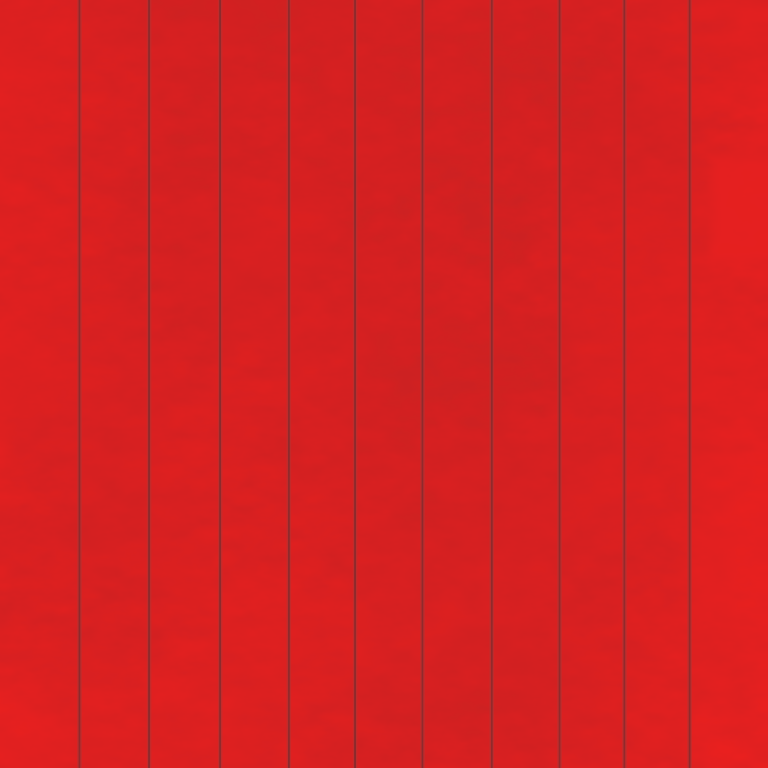
This texture is drawn by a Shadertoy shader. Its source:

```glsl
// Red painted boards: eleven upright planks parted by ten thin dark grooves.
// Grooves sit on a slightly uneven spacing formula; the paint is a broad tonal
// drift plus fine, horizontally smeared mottling from fractal value noise.

const int   GROOVES       = 10;
const float FIRST_GROOVE  = 0.1052;  // x of the leftmost groove
const float SPACING       = 0.0883;  // mean plank width
const float BOW           = 0.0052;  // shift of the middle grooves to the right
const float RIPPLE        = 0.0020;  // uneven plank widths
const float RIPPLE_PERIOD = 4.3;     // in planks
const float CORE_HALF     = 0.0012;  // half width of the dark groove bottom
const float FLANK_HALF    = 0.0030;  // half width including the soft flanks
const float CLOUD_AMOUNT  = 0.75;
const float GRAIN_AMOUNT  = 0.65;
const vec2  CLOUD_SCALE   = vec2(4.0, 5.0);
const vec2  GRAIN_SCALE   = vec2(34.0, 62.0);
const vec2  PATCH_CENTER  = vec2(0.975, 0.728);  // smooth, freshly painted spot
const vec2  PATCH_HALF    = vec2(0.047, 0.066);

const vec3 PAINT_DARK   = vec3(0.805, 0.128, 0.132);
const vec3 PAINT_BRIGHT = vec3(0.915, 0.124, 0.122);
const vec3 GROOVE_CORE  = vec3(0.540, 0.165, 0.175);
const vec3 GROOVE_FLANK = vec3(0.740, 0.180, 0.180);

const float PI = 3.14159;

float hash(vec2 p) {
    vec3 q = fract(p.xyx * 0.1031);
    q += dot(q, q.yzx + 33.33);
    return fract((q.x + q.y) * q.z);
}

float valueNoise(vec2 p) {
    vec2 cell = floor(p);
    vec2 f = fract(p);
    f = f * f * (3.0 - 2.0 * f);
    float low  = mix(hash(cell), hash(cell + vec2(1.0, 0.0)), f.x);
    float high = mix(hash(cell + vec2(0.0, 1.0)), hash(cell + vec2(1.0)), f.x);
    return mix(low, high, f.y);
}

// Four octaves, turned a little each time; centred on zero.
float fractalNoise(vec2 p) {
    float sum = 0.0;
    float weight = 0.5;
    for (int i = 0; i < 4; i++) {
        sum += weight * (valueNoise(p) - 0.5);
        p = mat2(1.92, 0.56, -0.56, 1.92) * p + 17.3;
        weight *= 0.5;
    }
    return sum;
}

float grooveX(float i) {
    float bow = BOW * sin(PI * i / float(GROOVES - 1));
    float ripple = RIPPLE * cos(2.0 * PI * (i - 2.5) / RIPPLE_PERIOD);
    return FIRST_GROOVE + SPACING * i + bow + ripple;
}

// Paint brightness from 0 (dark) to 1 (bright).
float paintTone(vec2 uv) {
    float sides = smoothstep(0.22, 0.56, abs(uv.x - 0.46));
    float lower = 1.0 - smoothstep(0.0, 0.7, uv.y);
    float cloud = fractalNoise(uv * CLOUD_SCALE + 3.7);
    float roughness = 0.8 + 0.9 * fractalNoise(uv * 6.0 + 41.0);
    float grain = fractalNoise(uv * GRAIN_SCALE + 9.1) * roughness;
    float tone = 0.27 + 0.30 * sides + 0.14 * lower
               + CLOUD_AMOUNT * cloud + GRAIN_AMOUNT * grain;

    vec2 d = abs(uv - PATCH_CENTER) - PATCH_HALF;
    float patchMask = 1.0 - smoothstep(-0.012, 0.012, max(d.x, d.y));
    return clamp(mix(tone, 0.88, 0.85 * patchMask), 0.0, 1.0);
}

void mainImage(out vec4 fragColor, in vec2 fragCoord) {
    vec2 uv = fragCoord / iResolution.xy;
    float pixel = 1.0 / iResolution.x;

    // Painted boards
    vec3 color = mix(PAINT_DARK, PAINT_BRIGHT, paintTone(uv));

    // Nearest groove
    float dist = 1.0;
    float nearest = 0.0;
    for (int i = 0; i < GROOVES; i++) {
        float d = abs(uv.x - grooveX(float(i)));
        if (d < dist) {
            dist = d;
            nearest = float(i);
        }
    }

    // Soft flanks, then the dark core, with depth varying along each groove
    float wear = 0.9 + 0.3 * fractalNoise(vec2(nearest * 7.3, uv.y * 12.0));
    float soft = max(0.5 * pixel, 0.0007);
    float flank = 1.0 - smoothstep(FLANK_HALF - soft, FLANK_HALF + soft, dist);
    float core = 1.0 - smoothstep(CORE_HALF - soft, CORE_HALF + soft, dist);
    color = mix(color, GROOVE_FLANK, 0.8 * flank);
    color = mix(color, GROOVE_CORE, clamp(core * wear, 0.0, 1.0));

    fragColor = vec4(color, 1.0);
}
```
